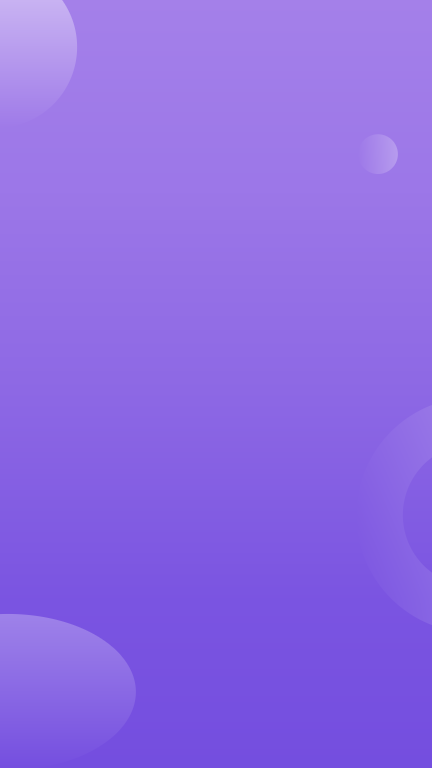
Reproduce this background procedurally as a Shadertoy shader.

```glsl
// A calm violet backdrop: a vertical gradient with translucent white shapes.
// Discs, a ring and an ellipse are distance functions, and each one is
// veiled in white whose strength fades along one axis of the shape.

const vec3 WHITE = vec3(1.0);

// Approximate signed distance to an axis-aligned ellipse
float ellipseDistance(vec2 p, vec2 radii) {
    vec2 q = p / radii;
    float k = length(q);
    return k * (k - 1.0) / max(length(q / radii), 1e-4);
}

float discDistance(vec2 p, float radius) {
    return length(p) - radius;
}

float ringDistance(vec2 p, float innerRadius, float outerRadius) {
    float middle = 0.5 * (innerRadius + outerRadius);
    return abs(length(p) - middle) - 0.5 * (outerRadius - innerRadius);
}

// Antialiased coverage of a distance field
float coverage(float dist, float pixel) {
    return clamp(0.5 - dist / pixel, 0.0, 1.0);
}

// Linear ramp from 0 at a to 1 at b
float ramp(float a, float b, float x) {
    return clamp((x - a) / (b - a), 0.0, 1.0);
}

vec3 veil(vec3 base, float mask, float opacity) {
    return mix(base, WHITE, mask * opacity);
}

// Violet gradient, h runs from 0 at the bottom to 1 at the top
vec3 backdrop(float h) {
    vec3 color = vec3(0.455, 0.305, 0.875);
    color = mix(color, vec3(0.480, 0.330, 0.882), ramp(0.00, 0.22, h));
    color = mix(color, vec3(0.555, 0.410, 0.895), ramp(0.22, 0.50, h));
    color = mix(color, vec3(0.610, 0.465, 0.908), ramp(0.50, 0.75, h));
    return mix(color, vec3(0.643, 0.502, 0.915), ramp(0.75, 1.00, h));
}

void mainImage(out vec4 fragColor, in vec2 fragCoord) {
    // The canvas width is one unit
    vec2 p = fragCoord / iResolution.x;
    float pixel = 1.0 / iResolution.x;
    vec3 color = backdrop(fragCoord.y / iResolution.y);

    // Large disc in the upper left corner, fading downwards
    vec2 discCenter = vec2(-0.009, 1.669);
    float disc = coverage(discDistance(p - discCenter, 0.1875), pixel);
    color = veil(color, disc, 0.50 * ramp(1.481, 1.856, p.y));

    // Small disc at the upper right, fading to the left
    vec2 dotCenter = vec2(0.875, 1.421);
    float smallDisc = coverage(discDistance(p - dotCenter, 0.046), pixel);
    color = veil(color, smallDisc, 0.26 * ramp(0.829, 0.921, p.x));

    // Ring cut by the right side, fading to the left
    vec2 ringCenter = vec2(1.098, 0.5856);
    float ring = coverage(ringDistance(p - ringCenter, 0.1655, 0.273), pixel);
    color = veil(color, ring, 0.10 * ramp(0.825, 1.0, p.x));

    // Ellipse in the lower left corner, fading downwards
    vec2 ovalCenter = vec2(0.0185, 0.176);
    float oval = coverage(ellipseDistance(p - ovalCenter, vec2(0.296, 0.1806)), pixel);
    color = veil(color, oval, 0.27 * ramp(-0.005, 0.357, p.y));

    fragColor = vec4(color, 1.0);
}
```
